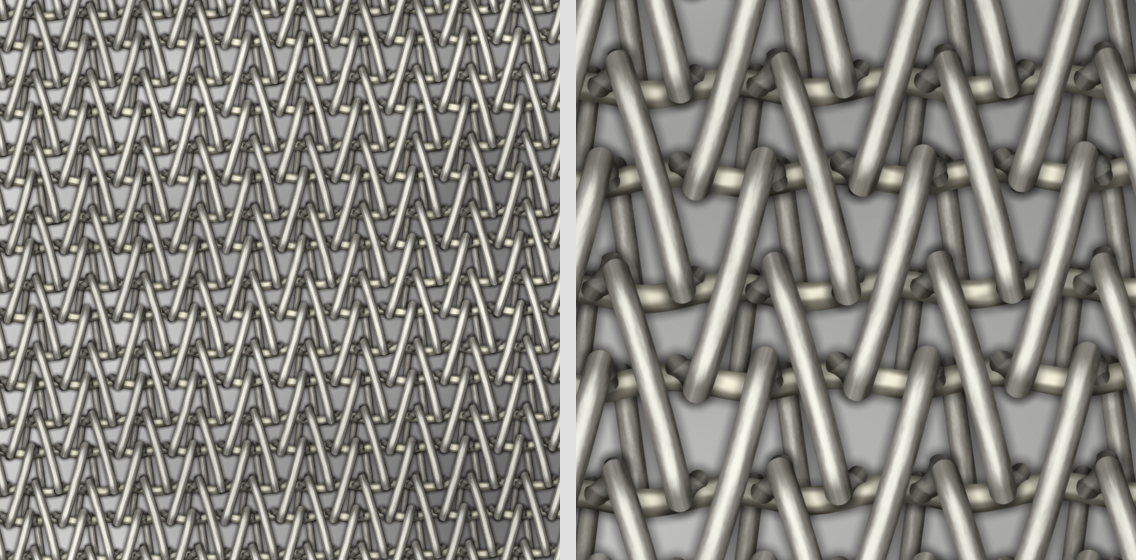
Left, the full canvas; right, a detail of the centre.
This texture is drawn by a Shadertoy shader. Its source:

```glsl
// Woven steel conveyor mesh: slanted coil wires hooked over pairs of crimped rods.
// Each repeating wire is a bent capsule shaded as a cylinder, painted from back
// to front with contact shadows, slight misalignment and brushed grain.

const float REPEATS = 10.3;                  // repeats across the canvas
const vec2 PERIOD = vec2(1.0, 1.2507);       // cell size, one unit = one repeat across
const vec2 ORIGIN = vec2(4.678, 5.08);       // a coil top, measured from the upper left
const float TILT = 0.014;                    // rows rise slightly to the right
const float WIRE_RADIUS = 0.089;
const float TAU = 6.2831853;

const vec3 SHADOW = vec3(0.15, 0.14, 0.12);
const vec3 STEEL = vec3(0.45, 0.44, 0.415);
const vec3 SHINE = vec3(0.90, 0.90, 0.865);
const vec3 WARM = vec3(1.0, 0.985, 0.93);

vec2 hash2(vec2 p) {
    p = vec2(dot(p, vec2(127.1, 311.7)), dot(p, vec2(269.5, 183.3)));
    return fract(sin(p) * 43758.545) * 2.0 - 1.0;
}

float gradientNoise(vec2 p) {
    vec2 i = floor(p), f = p - i;
    vec2 u = f * f * f * (f * (f * 6.0 - 15.0) + 10.0);
    vec2 e = vec2(0.0, 1.0);
    float low = mix(dot(hash2(i), f), dot(hash2(i + e.yx), f - e.yx), u.x);
    float high = mix(dot(hash2(i + e.xy), f - e.xy), dot(hash2(i + 1.0), f - 1.0), u.x);
    return mix(low, high, u.y);
}

// Steel ramp from shadow through mid grey to highlight.
vec3 metal(float v) {
    vec3 c = mix(SHADOW, STEEL, smoothstep(0.0, 0.46, v));
    return mix(c, SHINE, smoothstep(0.40, 1.0, v));
}

// Brightness over a cylinder, across in -1..1, lit from the left.
float cylinder(float across) {
    float glow = (across + 0.15) / 0.76;
    return 0.08 + 0.88 * exp(-glow * glow);
}

// Darken what lies below, then cover it with the new surface.
void layer(inout vec3 col, vec3 surface, float d, float aa) {
    col *= mix(0.62, 1.0, smoothstep(-0.02, 0.075, d));
    col = mix(col, surface, 1.0 - smoothstep(-aa, aa, d));
}

// A wire from a to b, repeated in every cell, bowed sideways at its middle.
void paintWire(inout vec3 col, vec2 p, vec2 a, vec2 b, float radius,
               float bow, float light, float aa) {
    vec2 axis = b - a;
    vec2 normal = normalize(vec2(axis.y, -axis.x));
    vec2 cell = round((p - 0.5 * (a + b)) / PERIOD);
    for (int j = -1; j <= 1; j++) {
        vec2 id = cell + vec2(0.0, float(j));
        vec2 jitter = hash2(id + a * 7.0) * 0.018;
        jitter.x += hash2(vec2(id.y, 4.0)).x * 0.025;
        vec2 w = p - id * PERIOD - a - jitter;
        float h = clamp(dot(w, axis) / dot(axis, axis), 0.0, 1.0);
        w -= normal * bow * 4.0 * h * (1.0 - h);
        float d = length(w - axis * h) - radius;
        float across = clamp(dot(w, normal) / radius, -1.0, 1.0);

        // Ends turn away from the light; grain runs along the wire.
        float ends = smoothstep(-0.08, 0.18, h) * smoothstep(1.06, 0.88, h);
        float grain = gradientNoise(vec2(across * 2.5, h * 5.0) + id * 13.0 + a * 31.0);
        float fine = gradientNoise(vec2(across * 6.0, h * 28.0) + id * 17.0);
        float v = cylinder(across) * mix(0.45, 1.0, ends) * light;
        v += (0.18 * grain + 0.06 * fine) * light;
        layer(col, metal(v), d, aa);
    }
}

// A crimped horizontal rod, repeated in every row.
void paintRod(inout vec3 col, vec2 p, float height, float phase, float aa) {
    float row = round((p.y - height) / PERIOD.y);
    float wave = TAU * p.x + phase;
    float y = p.y - row * PERIOD.y - height - 0.035 * sin(wave);
    float radius = 0.088;
    float across = clamp(y / radius, -1.0, 1.0);
    float grain = gradientNoise(vec2(p.x * 5.0, across * 1.5 + row * 9.0));
    float v = cylinder(across) * (1.08 + 0.16 * cos(wave + 0.6)) + 0.3 * grain;
    layer(col, metal(v) * WARM, abs(y) - radius, aa);
}

void mainImage(out vec4 fragColor, in vec2 fragCoord) {
    vec2 uv = fragCoord / iResolution.y;
    vec2 p = vec2(uv.x, 1.0 - uv.y) * REPEATS - ORIGIN;    // y runs downward
    p.y += TILT * p.x;
    float aa = REPEATS / iResolution.y;
    float r = WIRE_RADIUS;

    // Pale backdrop, brighter towards the left.
    float backdrop = mix(0.80, 0.50, smoothstep(0.0, 0.9, uv.x));
    backdrop += 0.14 * gradientNoise(uv * 4.0);
    vec3 col = backdrop * vec3(1.0, 1.0, 0.995);

    // Far side of the coils.
    paintWire(col, p, vec2(0.02, -0.62), vec2(0.13, 0.18), r * 0.78, 0.0, 0.72, aa);
    paintWire(col, p, vec2(0.84, 0.06), vec2(0.76, 0.70), r * 0.70, 0.0, 0.60, aa);

    // Rods.
    paintRod(col, p, 0.14, 0.4, aa);
    paintRod(col, p, 0.69, 2.6, aa);

    // Dark hooks where the coils turn around the rods.
    paintWire(col, p, vec2(-0.02, -0.03), vec2(-0.13, 0.12), r * 0.85, 0.03, 0.56, aa);
    paintWire(col, p, vec2(0.47, 0.73), vec2(0.37, 0.60), r * 0.85, -0.03, 0.60, aa);
    paintWire(col, p, vec2(0.40, 0.14), vec2(0.48, 0.04), r * 0.7, 0.02, 0.52, aa);
    paintWire(col, p, vec2(0.90, 0.59), vec2(0.96, 0.70), r * 0.7, 0.02, 0.58, aa);

    // Near side of the coils, leaning left and right.
    paintWire(col, p, vec2(0.89, -0.67), vec2(0.49, 0.72), r, 0.015, 1.0, aa);
    paintWire(col, p, vec2(0.0, 0.0), vec2(0.39, 1.39), r * 0.95, 0.02, 0.98, aa);

    // Uneven light over the sheet.
    col *= 1.03 + 0.18 * gradientNoise(uv * 3.0 + 5.0);
    fragColor = vec4(clamp(col, 0.0, 1.0), 1.0);
}
```
